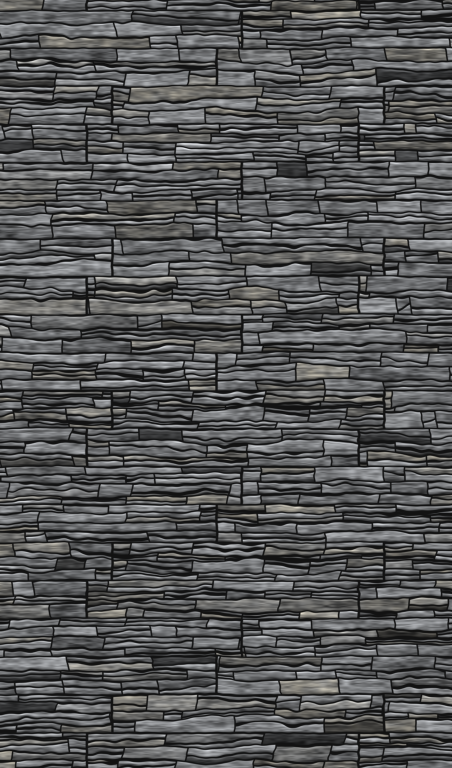
Reproduce this texture procedurally as a WebGL 1 fragment shader.

```glsl
precision highp float;
// Dry-stacked slate cladding: staggered panels are cut into wavy layers, the
// layers into stones, and some stones into tapering slivers. Each stone gets
// streaky grain, a lit upper edge and a shadow cast by the stone above it.
uniform vec2 u_resolution;

float hash(vec2 p) {
  return fract(sin(dot(p, vec2(127.1, 311.7))) * 43758.5);
}

float noise(vec2 p) {
  vec2 i = floor(p), f = fract(p);
  f = f * f * (3.0 - 2.0 * f);
  return mix(mix(hash(i), hash(i + vec2(1.0, 0.0)), f.x),
             mix(hash(i + vec2(0.0, 1.0)), hash(i + 1.0), f.x), f.y);
}

// Ragged position of the joint that lies in cell i of a layer.
float joint(float i, float key) {
  return i + 0.85 * hash(vec2(i, key));
}

vec3 slate(vec2 p) {
  // Panels: four staggered rows repeat, counted from the top.
  float wobble = 0.003 * (noise(p * vec2(22.0, 9.0)) - 0.5)
               + 0.0012 * (noise(p * vec2(120.0, 60.0)) - 0.5);
  float down = (1.0 - p.y + wobble - 0.013) * 20.2;
  float row = floor(down);
  float v = 1.0 - fract(down);
  float turn = mod(row, 4.0);
  float shift = 0.315 - 0.033 * mod(turn, 2.0) - 0.169 * floor(turn / 2.0);
  float across = (p.x - shift + 0.002 * (noise(p * vec2(30.0, 150.0)) - 0.5)) / 0.354;
  float u = fract(across);
  float panel = 91.0 * hash(vec2(row, floor(across)) + 5.0);

  // Layers: the nearest wavy edges below and above.
  float layers = 3.0 + floor(2.0 * hash(vec2(panel, 2.0)));
  float low = 0.0, high = 1.0, layer = 0.0;
  for (int k = 1; k < 4; k++) {
    float n = float(k);
    float edge = n + 0.5 * (hash(vec2(panel, n)) - 0.5)
               + 0.5 * (noise(vec2(p.x * 18.0, panel + n * 7.0)) - 0.5)
               + 0.2 * (noise(vec2(p.x * 75.0, panel + n * 9.0)) - 0.5);
    edge /= layers;
    if (n < layers) {
      if (edge <= v) { low = max(low, edge); layer = n; }
      else high = min(high, edge);
    }
  }

  // Stones: jittered, slightly slanted joints along the layer.
  float key = panel + layer * 3.7;
  float count = 2.5 + 3.0 * hash(vec2(key, 4.0));
  float s = u * count + 0.3 * (hash(vec2(key, 8.0)) - 0.5) * (v - low);
  float cell = floor(s);
  float left = joint(cell, key), right = joint(cell + 1.0, key);
  if (s < left) {
    cell -= 1.0;
    right = left;
    left = joint(cell, key);
  }
  vec2 id = vec2(key, cell);

  // Slivers: a tilted crack divides about half of the stones.
  if (hash(id + 1.3) > 0.45) {
    float along = (s - left) / (right - left) - 0.5;
    float cut = 0.5 + 0.3 * (hash(id + 2.1) - 0.5)
              + 0.7 * (hash(id + 3.2) - 0.5) * along
              + 0.25 * (noise(vec2(p.x * 60.0, key)) - 0.5);
    float split = mix(low, high, cut);
    if (v > split) { low = split; id += 0.37; }
    else high = split;
  }

  // Distances to the stone's edges, in canvas heights.
  float above = (high - v) / 20.2;
  float below = (v - low) / 20.2;
  float side = min(s - left, right - s) / count * 0.354;
  float panelSide = min(u, 1.0 - u) * 0.354;

  // Face: horizontal cleavage streaks, chips and fine speckle.
  float own = hash(id + 6.4);
  vec2 q = vec2(p.x, p.y + 0.06 * (hash(id + 7.5) - 0.5) * p.x) + own;
  float streak = noise(q * vec2(32.0, 330.0));
  float fine = noise(q * vec2(130.0, 650.0));
  float chips = noise(q * vec2(85.0, 190.0));
  float tone = 0.455 + 0.17 * (own - 0.5) + 0.27 * (streak - 0.5)
             + 0.2 * (fine - 0.5) + 0.15 * (chips - 0.5);
  tone *= 1.0 - 0.5 * step(0.94, hash(id + 9.1));

  // Cast shadow at the top, then a lit lip, then a shaded underside.
  float ragged = noise(vec2(p.x * 55.0, key + cell));
  float depth = hash(id + 4.8);
  float shade = 0.0006 + 0.0036 * depth * depth * ragged + 0.0006 * ragged;
  float lip = smoothstep(shade, shade + 0.001, above)
            * (1.0 - smoothstep(shade + 0.001, shade + 0.0035, above));
  tone += 0.22 * lip * noise(vec2(p.x * 70.0, key * 2.0 + cell));
  tone *= mix(0.58, 1.0, smoothstep(0.0, 0.0035, below));
  float solid = smoothstep(shade - 0.0004, shade + 0.0011, above)
              * smoothstep(0.0, 0.0011, below)
              * smoothstep(0.0002, 0.0018, side)
              * smoothstep(0.0007, 0.0025, panelSide);
  tone = mix(0.07, tone, solid);

  // Mostly cool grey, with a few warm, weathered stones.
  float warm = smoothstep(0.68, 1.0, hash(id + 5.7)) * (0.4 + 0.6 * chips);
  vec3 tint = mix(vec3(0.985, 1.0, 1.02), vec3(1.04, 1.01, 0.93), warm);
  return tone * tint;
}

void main() {
  // Four samples per pixel smooth the edges.
  vec3 sum = vec3(0.0);
  for (int i = 0; i < 4; i++) {
    vec2 offset = vec2(mod(float(i), 2.0), floor(float(i) / 2.0)) * 0.5 - 0.25;
    sum += slate((gl_FragCoord.xy + offset) / u_resolution.y);
  }
  gl_FragColor = vec4(sum / 4.0, 1.0);
}
```
